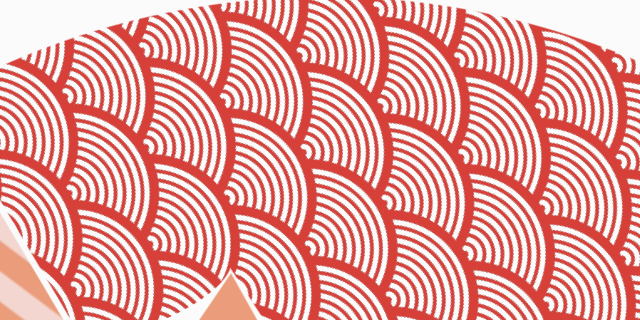
Write a Shadertoy shader that draws this pattern.

```glsl
#define COLUMN 0.2456     // spacing of fan columns
#define STEP 0.3023       // spacing of fans within a column
#define DRIFT 0.1695      // downward shift from column to column
#define RADIUS 0.281      // outer radius of a fan
#define BAND 0.029        // thick rim
#define PITCH 0.0281      // spacing of the thin rings
#define PALE_SHARE 0.61   // pale part of each ring
#define TILT 0.043        // lean of the columns, radians
#define SOFT 0.0032       // edge softness
#define FRAY 0.0012       // roughness of printed edges

const vec3 RED = vec3(0.84, 0.25, 0.22);
const vec3 PAPER = vec3(0.985);
const vec3 ORANGE = vec3(0.92, 0.61, 0.48);
const vec3 BLUSH = vec3(0.95, 0.84, 0.81);

float cover(float d) {
    float w = max(SOFT, 0.75 / iResolution.y);
    return smoothstep(-w, w, d);
}

// Pale rings inside a solid rim
float rings(float r) {
    float inner = RADIUS - BAND - r;
    float offCentre = abs(fract(inner / PITCH - 0.5 * PALE_SHARE + 0.5) - 0.5);
    float stripe = PITCH * (0.5 * PALE_SHARE - offCentre);
    return cover(min(stripe, inner));
}

// Overlapping fans: left columns lie on top, lower fans cover upper ones
float fans(vec2 p) {
    float c = cos(TILT);
    float s = sin(TILT);
    vec2 q = vec2(c * p.x - s * p.y, s * p.x + c * p.y);
    float fray = FRAY * sin(p.x * 600.0) * sin(p.y * 600.0);
    float home = floor(q.x / COLUMN);
    float pale = 0.0;
    for (int n = 0; n < 6; n++) {
        float column = home + 1.0 - float(n / 2);
        vec2 local = q - column * vec2(COLUMN, DRIFT);
        float row = floor(local.y / STEP) + float(n % 2);
        float r = length(local - vec2(0.0, row * STEP)) + fray;
        pale = mix(pale, rings(r), cover(RADIUS - r));
    }
    return pale;
}

// Positive inside a pointed shape that widens with depth
float thorn(vec2 p, vec2 tip, float leftSlope, float leftFlare, float rightSlope) {
    vec2 q = p - tip;
    float left = q.x + leftSlope * q.y + leftFlare * q.y * abs(q.y);
    float right = rightSlope * q.y - q.x;
    return 0.8 * min(min(left, right), q.y);
}

void mainImage(out vec4 fragColor, in vec2 fragCoord) {
    // Canvas units: two wide, one high, measured downward from the top
    vec2 p = fragCoord / iResolution.xy;
    p = vec2(2.0 * p.x, 1.0 - p.y);

    float pale = fans(p - vec2(0.948, 0.4766));
    vec3 col = mix(RED, PAPER, pale);
    col *= 1.0 - 0.35 * pale * (1.0 - pale); // darker ink along edges

    // Arched top
    col = mix(PAPER, col, cover(2.474 - length(p - vec2(1.016, 2.464))));

    // Streaked wedge at lower left
    float wedge = dot(p - vec2(0.0, 0.625), vec2(-0.862, 0.509));
    float streak = cos((p.y - 0.75 * p.x - 0.8) * 33.0);
    vec3 wash = mix(BLUSH, ORANGE, smoothstep(-0.25, 0.25, streak));
    col = mix(col, PAPER, cover(wedge));
    col = mix(col, wash, cover(wedge - 0.02));

    // Thorn with a pale border
    col = mix(col, PAPER, cover(thorn(p, vec2(0.72, 0.838), 0.4, 5.5, 0.65)));
    col = mix(col, ORANGE, cover(thorn(p, vec2(0.722, 0.854), 0.68, 0.0, 0.56)));

    fragColor = vec4(col, 1.0);
}
```
